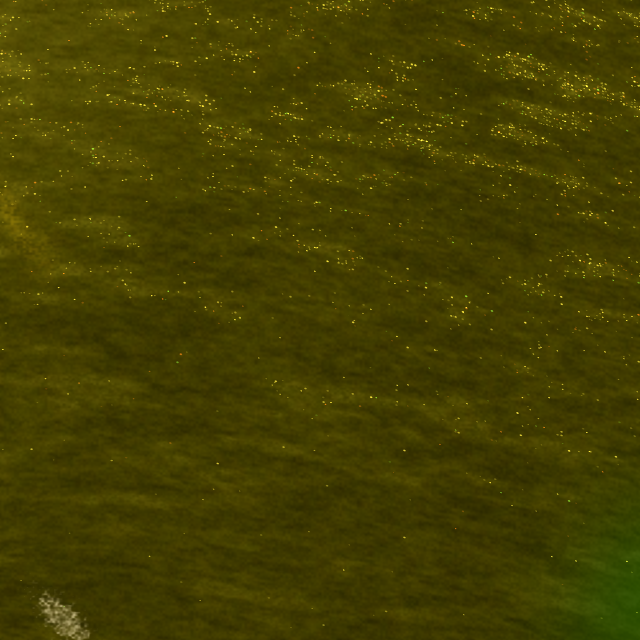
Give the GLSL for this texture, as a WebGL 1 fragment shader.

```glsl
precision highp float;
// Murky olive water seen from above: slanted ripples, sun glints, foam and a green shoal.
uniform vec2 u_resolution;

float hash(vec2 p) {
  vec3 q = fract(p.xyx * 0.1031);
  q += dot(q, q.yzx + 33.33);
  return fract((q.x + q.y) * q.z);
}

float noise(vec2 p) {
  vec2 i = floor(p), f = fract(p);
  f = f * f * (3.0 - 2.0 * f);
  return mix(mix(hash(i), hash(i + vec2(1, 0)), f.x),
             mix(hash(i + vec2(0, 1)), hash(i + vec2(1, 1)), f.x), f.y);
}

// Bends the plane so that ripples fall to the right, more steeply at the right edge
vec2 rippleSpace(vec2 p) {
  float wobble = 0.02 * noise(p * 5.0);
  return vec2(p.x, p.y + 0.04 * p.x + 0.11 * p.x * p.x + wobble);
}

float crestHeight(vec2 w) {
  return 0.6 * noise(w * vec2(11, 42) + 7.0) + 0.4 * noise(w * vec2(28, 95) + 31.0);
}

// Soft elliptical mask, rotated by the given angle
float blob(vec2 p, vec2 radius, float angle) {
  float c = cos(angle), s = sin(angle);
  vec2 q = vec2(c * p.x + s * p.y, c * p.y - s * p.x) / radius;
  return exp(-dot(q, q));
}

// Scattered glints, one per grid cell, gathered along the crests
vec3 glints(vec2 w, vec2 uv, float cells, float seed) {
  vec2 id = floor(w * cells);
  vec2 key = id + seed;
  float crest = smoothstep(0.48, 0.78, crestHeight((id + 0.5) / cells));
  float sunward = smoothstep(0.1, 1.1, uv.y + 0.3 * uv.x - 0.1);
  float chance = (0.004 + 0.3 * sunward * sunward) * (crest + 0.03);
  float lit = step(hash(key), chance);
  vec2 centre = 0.35 + 0.3 * vec2(hash(key + 17.0), hash(key + 43.0));
  float d = length((fract(w * cells) - centre) * vec2(0.8, 1.1));
  float power = hash(key + 71.0);
  float hue = hash(key + 97.0);
  vec3 tint = vec3(0.55, 0.50, 0.19);
  tint = mix(tint, vec3(0.50, 0.21, 0.06), step(0.86, hue));
  tint = mix(tint, vec3(0.24, 0.50, 0.15), step(hue, 0.08));
  return tint * lit * (0.25 + power * power) * smoothstep(0.42, 0.08, d);
}

void main() {
  vec2 uv = gl_FragCoord.xy / u_resolution;
  vec2 w = rippleSpace(uv);
  float crest = crestHeight(w);
  float grain = noise(uv * 250.0) - 0.5;
  float speckle = noise(uv * vec2(210, 280) + 50.0);

  // Broad light: brighter at the top left, dimmer low down
  float tone = 0.238 + 0.03 * uv.y;
  tone += 0.065 * blob(uv - vec2(0.0, 1.0), vec2(0.33, 0.25), 0.0);
  tone += 0.022 * blob(uv - vec2(0.0, 0.55), vec2(0.25, 0.3), 0.0);
  tone += 0.025 * (noise(uv * 4.0 + 3.0) - 0.5);

  // Ripples and fine grain
  tone += 0.085 * (crest - 0.5);
  tone += 0.05 * (noise(w * vec2(45, 130)) - 0.5);
  tone += 0.04 * (noise(w * vec2(100, 210) + 11.0) - 0.5) + 0.035 * grain;
  tone += 0.07 * smoothstep(0.6, 0.85, crest) * speckle * (0.4 + uv.y);
  vec3 color = vec3(tone, tone * 0.92, max(0.0, tone - 0.29) * 0.3);
  color.rg += 0.012 * (vec2(noise(uv * 90.0), noise(uv * 90.0 + 60.0)) - 0.5);

  // Green shoal in the lower right corner
  float shoal = blob(uv - vec2(1.02, 0.06), vec2(0.13, 0.17), -0.5);
  color = mix(color, vec3(0.17, 0.32, 0.0) + 0.5 * (tone - 0.24), 0.9 * shoal);

  // Yellow drift along the left edge
  float drift = blob(uv - vec2(0.02, 0.655), vec2(0.075, 0.02), -1.1)
              + 0.5 * blob(uv - vec2(0.075, 0.61), vec2(0.04, 0.022), -1.2);
  color += drift * vec3(0.16, 0.12, 0.01) * (0.25 + speckle);

  color += glints(w, uv, 175.0, 5.0) + glints(w + 0.37 / 175.0, uv, 240.0, 301.0);

  // Pale speckled foam near the lower left corner
  float foam = blob(uv - vec2(0.098, 0.032), vec2(0.05, 0.023), -0.75);
  foam = smoothstep(0.2, 0.85, foam + 0.5 * (speckle - 0.5));
  color = mix(color, vec3(0.62, 0.57, 0.36) + 0.4 * grain, foam * (0.35 + 0.6 * speckle));

  gl_FragColor = vec4(clamp(color, 0.0, 1.0), 1.0);
}
```
